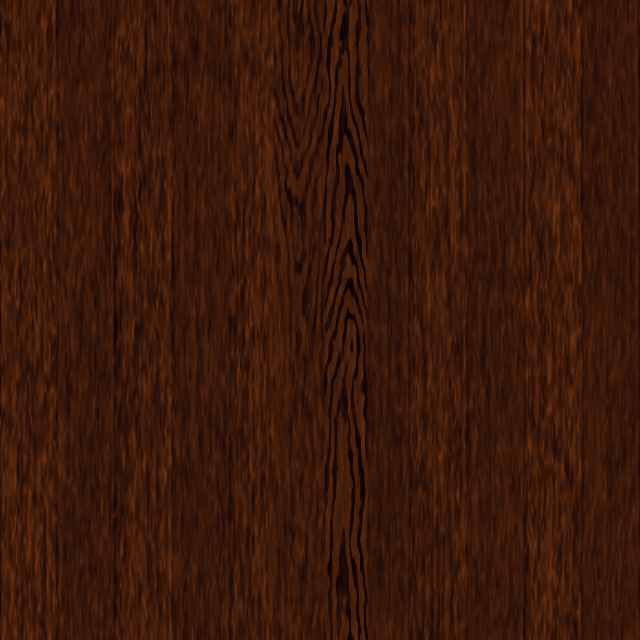
Reproduce this texture procedurally as a WebGL 2 fragment shader.

```glsl
#version 300 es
precision highp float;
// Dark stained wood veneer: narrow vertical planks covered in short streaky pores,
// with a bold arched figure strip near the centre and a fainter one beside it.
// Streaks are per-lane 1D noise; the arches are contours of a warped hyperbolic field.

uniform vec2 u_resolution;
out vec4 fragColor;

const vec3 DARK_WOOD = vec3(0.14, 0.05, 0.03);
const vec3 LIGHT_WOOD = vec3(0.34, 0.15, 0.05);
const float PLANK_WIDTH = 0.09;
const float BASE_TONE = 0.465;
const vec2 FINE_PORES = vec2(350.0, 62.0);   // lanes across, streaks along
const vec2 LONG_PORES = vec2(215.0, 27.0);
const vec2 FIBRES = vec2(260.0, 3.0);
const vec2 BANDS = vec2(75.0, 2.0);
const float BOLD_CENTRE = 0.541;
const float BOLD_HALF = 0.036;
const float FAINT_CENTRE = 0.466;
const float FAINT_HALF = 0.040;
const float TAU = 6.2831853;

float hash(vec2 p) {
    return fract(sin(dot(p, vec2(127.1, 311.7))) * 43758.5453);
}

float noise(vec2 p) {
    vec2 i = floor(p), f = fract(p);
    f = f * f * (3.0 - 2.0 * f);
    return mix(mix(hash(i), hash(i + vec2(1.0, 0.0)), f.x),
               mix(hash(i + vec2(0.0, 1.0)), hash(i + vec2(1.0, 1.0)), f.x), f.y);
}

// One vertical lane of noise, shifted so neighbouring streaks never line up
float lane(float id, float y) {
    y += 17.0 * hash(vec2(id, 5.3));
    float i = floor(y);
    return mix(hash(vec2(id, i)), hash(vec2(id, i + 1.0)), smoothstep(0.0, 1.0, y - i));
}

// Streaks centred on zero
float streaks(vec2 p) {
    float i = floor(p.x);
    return mix(lane(i, p.y), lane(i + 1.0, p.y), smoothstep(0.0, 1.0, p.x - i)) - 0.5;
}

// Soft mask of a vertical strip with a slightly wandering edge
float strip(vec2 p, float centre, float halfWidth) {
    float d = abs(p.x - centre) + 0.005 * (noise(vec2(p.x * 30.0, p.y * 9.0)) - 0.5);
    return 1.0 - smoothstep(halfWidth - 0.005, halfWidth + 0.003, d);
}

// Dark growth rings: arches, flames and closed ovals; drift sets where they point
float rings(vec2 p, float centre, float halfWidth, float density, float drift) {
    float u = (p.x - centre) / halfWidth;
    u += 0.45 * (noise(vec2(centre * 50.0, p.y * 6.0)) - 0.5);
    float along = drift * p.y + 4.5 * noise(vec2(centre * 90.0, p.y * 4.5));
    float warp = 0.9 * noise(vec2(p.x * 45.0, p.y * 13.0))
               + 0.35 * noise(vec2(p.x * 140.0, p.y * 45.0))
               + 0.20 * noise(vec2(p.x * 300.0, p.y * 70.0));
    float field = density * sqrt(u * u + 0.03) + along + warp;
    float wave = 0.5 + 0.5 * cos(TAU * field);
    return smoothstep(0.45, 0.88, wave);
}

// Plank tone and pore contrast; x: tone offset, y: contrast
vec2 plankStyle(float id, float side) {
    float coarse = 1.0 - mod(id + side, 2.0);
    float vary = hash(vec2(id, 8.7)) - 0.5;
    return vec2(0.12 * (coarse - 0.5) + 0.05 * vary, 0.76 + 0.40 * coarse + 0.15 * vary);
}

void main() {
    vec2 p = gl_FragCoord.xy / u_resolution;

    // Gentle waviness of the fibres
    vec2 q = p + vec2(0.002 * (noise(p * vec2(9.0, 5.0)) - 0.5), 0.0);

    // Planks
    float side = step(0.5, p.x);
    float plankX = (p.x - 0.01 * side) / PLANK_WIDTH;
    vec2 style = plankStyle(floor(plankX), side);

    // Pores and fibres, with a few bright flecks
    float fine = streaks(q * FINE_PORES);
    float grain = 0.62 * fine + 1.0 * max(fine - 0.24, 0.0)
                + 0.56 * streaks(q * LONG_PORES + 31.0)
                + 0.32 * streaks(q * FIBRES + 67.0);
    float broad = 0.15 * streaks(q * BANDS + 11.0)
                + 0.09 * (noise(p * vec2(5.0, 3.0) + 3.0) - 0.5);
    float tone = BASE_TONE + style.x + style.y * grain + broad;

    // Seams: a thin dark line with a paler fibre beside it
    float seam = (plankX - floor(plankX + 0.5)) * PLANK_WIDTH;
    float worn = 0.6 + 0.8 * noise(vec2(floor(plankX + 0.5) * 7.0, p.y * 8.0));
    tone -= 0.24 * worn * (1.0 - smoothstep(0.0005, 0.0035, abs(seam)));
    tone += 0.18 * worn * (1.0 - smoothstep(0.0005, 0.003, abs(seam + 0.005)));

    // Faint figure, clearest towards the top, broken up by the pores
    float faintMask = strip(p, FAINT_CENTRE, FAINT_HALF);
    float faintRings = rings(p, FAINT_CENTRE, FAINT_HALF, 3.3, -6.0);
    float clarity = mix(0.25, 0.68, smoothstep(0.3, 0.75, p.y));
    clarity *= 0.5 + 0.9 * noise(vec2(p.x * 70.0, p.y * 16.0));
    float faintTone = 0.57 + 0.75 * grain + broad - clarity * faintRings;
    tone = mix(tone, faintTone, 0.9 * faintMask);

    // Bold figure
    float boldMask = strip(p, BOLD_CENTRE, BOLD_HALF);
    float boldRings = rings(p, BOLD_CENTRE, BOLD_HALF, 2.7, 5.0);
    boldRings *= 0.7 + 0.45 * noise(vec2(p.x * 60.0, p.y * 14.0));
    float boldTone = 0.70 + 0.55 * grain + broad - 1.0 * boldRings;
    tone = mix(tone, boldTone, boldMask);

    fragColor = vec4(mix(DARK_WOOD, LIGHT_WOOD, clamp(tone, -0.4, 1.3)), 1.0);
}
```
